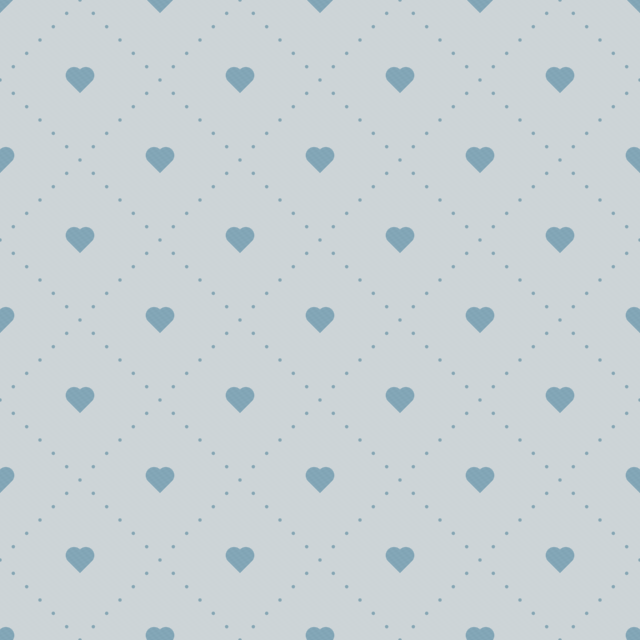
Reproduce this pattern procedurally as a WebGL 1 fragment shader.

```glsl
precision highp float;

uniform vec2 u_resolution;

const float REPEATS = 4.0;          // cells across and down
const float HEART_SIZE = 0.148;     // in cell widths
const float HEART_DROP = 0.082;     // heart tip below its centre
const float DOT_STEPS = 12.0;       // dot grid steps per cell
const float DOT_RADIUS = 0.0105;    // in cell widths
const float WEAVE_COUNT = 24.0;     // threads per cell, whole for tiling
const float GROUND_WEAVE = 0.003;
const float HEART_WEAVE = 0.012;
const vec3 GROUND_COLOR = vec3(0.803, 0.832, 0.843);
const vec3 HEART_COLOR = vec3(0.510, 0.650, 0.715);
const vec3 DOT_COLOR = vec3(0.520, 0.650, 0.705);
const float TAU = 6.2831853;

// Signed distance to a heart with its tip at the origin
float heartDistance(vec2 p) {
  p.x = abs(p.x);
  if (p.x + p.y > 1.0) return length(p - vec2(0.25, 0.75)) - sqrt(2.0) / 4.0;
  vec2 toNotch = p - vec2(0.0, 1.0);
  vec2 toSide = p - 0.5 * max(p.x + p.y, 0.0);
  float nearest = min(dot(toNotch, toNotch), dot(toSide, toSide));
  return sqrt(nearest) * sign(p.x - p.y);
}

// One heart centred in each cell
float heartLattice(vec2 cell) {
  vec2 p = fract(cell) - 0.5;
  p.y += HEART_DROP;
  return heartDistance(p / HEART_SIZE) * HEART_SIZE;
}

// Dots on both families of diagonals between the hearts
float dotDistance(vec2 cell) {
  vec2 grid = cell * DOT_STEPS;
  vec2 id = floor(grid + 0.5);
  vec2 diagonal = mod(vec2(id.x + id.y, id.x - id.y), DOT_STEPS);
  vec2 offLine = abs(diagonal - 0.5 * DOT_STEPS);
  float skipped = step(0.5, min(offLine.x, offLine.y));
  return length(grid - id) / DOT_STEPS - DOT_RADIUS + skipped;
}

// Fine twill from two layered diagonal sines
float weave(vec2 cell) {
  vec2 phase = TAU * WEAVE_COUNT * cell;
  return 0.6 * sin(phase.x + phase.y) + 0.4 * sin(phase.x - 2.0 * phase.y);
}

float coverage(float distance, float pixel) {
  return clamp(0.5 - distance / pixel, 0.0, 1.0);
}

void main() {
  vec2 cell = gl_FragCoord.xy / u_resolution * REPEATS;
  float pixel = REPEATS / min(u_resolution.x, u_resolution.y);

  // Two interleaved heart lattices, half a cell apart
  float heart = min(heartLattice(cell), heartLattice(cell + 0.5));
  float heartMask = coverage(heart, pixel * 1.3);
  float dotMask = coverage(dotDistance(cell), pixel * 1.3);

  vec3 color = mix(GROUND_COLOR, DOT_COLOR, dotMask);
  color = mix(color, HEART_COLOR, heartMask);
  color += weave(cell) * mix(GROUND_WEAVE, HEART_WEAVE, heartMask);

  gl_FragColor = vec4(color, 1.0);
}
```
